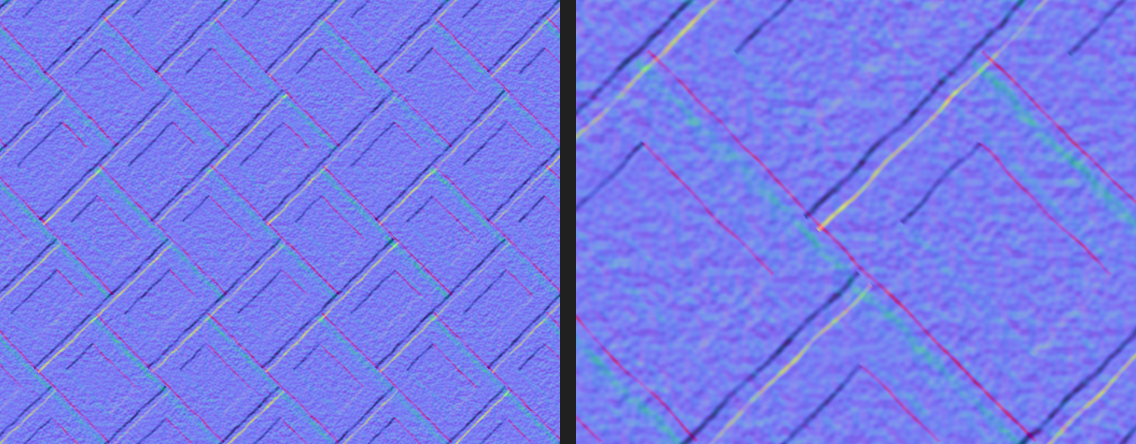
Left: the whole. Right: its middle third, enlarged.
This texture map is drawn by a WebGL 2 fragment shader. Its source:

```glsl
#version 300 es
precision highp float;
// Normal map of rough plaster tiles in a diagonal herringbone, 5 x 3 repeats.
// Each tile adds facet slopes along its seams and an inner raised panel;
// gradient noise adds the grain, and the summed slope becomes the colour.

uniform vec2 u_resolution;
out vec4 fragColor;

const vec2 REPEATS = vec2(5.0, 3.0);
const float CELL_HEIGHT = 1.32;               // relative to a cell width of 1
const float LONG_SIDE = CELL_HEIGHT * 0.70711;
const float SHORT_SIDE = 0.70711;
const float PANEL_INSET = 0.19;
const vec2 ORIGIN = vec2(0.364, 0.658);       // left corner of the first tile
const vec2 FLAT_RG = vec2(0.48, 0.49);
const float FLAT_BLUE = 0.955;

vec2 hash2(vec2 p) {
    vec3 q = fract(p.xyx * vec3(0.1031, 0.1030, 0.0973));
    q += dot(q, q.yzx + 33.33);
    return fract((q.xx + q.yz) * q.zy);
}

float cornerGradient(vec2 cell, vec2 offset) {
    float angle = 6.2832 * hash2(cell + 57.0).x;
    return dot(vec2(cos(angle), sin(angle)), offset);
}

float gradientNoise(vec2 p) {
    vec2 i = floor(p), f = fract(p);
    vec2 u = f * f * f * (f * (f * 6.0 - 15.0) + 10.0);
    vec2 e = vec2(0.0, 1.0);
    return mix(mix(cornerGradient(i, f), cornerGradient(i + e.yx, f - e.yx), u.x),
               mix(cornerGradient(i + e, f - e), cornerGradient(i + 1.0, f - 1.0), u.x), u.y);
}

// Slope of one noise octave by forward differences
vec2 grainSlope(vec2 p, float frequency) {
    vec2 q = p * frequency;
    vec2 e = vec2(0.3, 0.0);
    return vec2(gradientNoise(q + e), gradientNoise(q + e.yx)) - gradientNoise(q);
}

float softLine(float d, float halfWidth, float pixel) {
    return 1.0 - smoothstep(0.0, halfWidth + pixel, abs(d));
}

// Diagonal axes: x runs down-right, y runs up-right
vec2 toDiagonal(vec2 p) {
    return vec2(p.x + p.y, p.x - p.y) * 0.70711;
}

// Facet slopes of one tile along the diagonal axes
vec2 tileSlope(vec2 lo, vec2 size, float wear, float pixel) {
    vec2 hi = size - lo;
    vec2 slope = vec2(0.0);
    // Seam edges
    slope.x -= 0.21 * softLine(hi.x - 0.018, 0.014, pixel);
    slope.x += 0.20 * wear * softLine(lo.x - 0.036, 0.010, pixel);
    slope.y += 0.19 * softLine(lo.y - 0.014, 0.007, pixel);
    slope.y -= 0.10 * wear * softLine(hi.y - 0.030, 0.024, pixel);
    slope.y -= 0.03 * softLine(hi.y - 0.060, 0.060, pixel);
    // Inner panel: crisp upper edges, faint lower ones
    vec2 toPanelLo = lo - PANEL_INSET, toPanelHi = hi - PANEL_INSET;
    vec2 within = smoothstep(-pixel, pixel, min(toPanelLo, toPanelHi));
    slope.x -= 0.18 * within.y * softLine(toPanelLo.x, 0.013, pixel);
    slope.x += 0.05 * wear * within.y * softLine(toPanelHi.x, 0.020, pixel);
    slope.y += 0.17 * within.x * softLine(toPanelHi.y, 0.007, pixel);
    slope.y -= 0.05 * within.x * softLine(toPanelHi.y + 0.028, 0.020, pixel);
    slope.y -= 0.04 * wear * within.x * softLine(toPanelLo.y, 0.020, pixel);
    return slope;
}

// Finds the herringbone tile that covers p
vec2 herringboneSlope(vec2 p, float pixel) {
    vec2 cellSize = vec2(1.0, CELL_HEIGHT);
    vec2 base = floor(p / cellSize);
    vec2 slope = vec2(0.0);
    for (int n = 0; n < 18; n++) {
        int k = n / 2;
        bool upright = n % 2 == 1;
        vec2 cell = base + vec2(k % 3 - 1, k / 3 - 1);
        vec2 corner = upright ? vec2(LONG_SIDE - SHORT_SIDE, -LONG_SIDE) : vec2(0.0);
        vec2 size = upright ? vec2(SHORT_SIDE, LONG_SIDE) : vec2(LONG_SIDE, SHORT_SIDE);
        vec2 lo = toDiagonal(p - cell * cellSize) - corner;
        if (all(greaterThanEqual(lo, vec2(0.0))) && all(lessThan(lo, size))) {
            float wear = 0.65 + 0.7 * hash2(cell + (upright ? 31.0 : 11.0)).x;
            slope = tileSlope(lo, size, wear, pixel);
        }
    }
    return slope;
}

void main() {
    vec2 uv = gl_FragCoord.xy / u_resolution;
    vec2 p = vec2(uv.x, 1.0 - uv.y) * REPEATS * vec2(1.0, CELL_HEIGHT);
    float pixel = REPEATS.x / u_resolution.x;

    // Slight drift at the left side and hand-laid wobble
    vec2 laid = p;
    laid.x += 0.04 * (p.y - 1.98) * max(0.0, 1.0 - p.x / 3.3);
    laid += 0.012 * vec2(gradientNoise(p * 7.0), gradientNoise(p * 7.0 + 40.0));

    // Seams and panels, broken up along their length
    vec2 s = herringboneSlope(laid - ORIGIN, pixel);
    s *= 1.0 + 0.7 * gradientNoise(p * 9.0 + 80.0);
    vec2 tilt = vec2(s.x + s.y, s.x - s.y);

    // Plaster grain at two scales
    vec2 grain = 0.17 * grainSlope(p, 19.0) + 0.20 * grainSlope(p + 13.0, 38.0);
    tilt += grain * vec2(0.65, 1.0) * (1.0 + 0.6 * gradientNoise(p * 4.0));

    float blue = max(FLAT_BLUE - 3.5 * dot(tilt, tilt), 0.55);
    fragColor = vec4(clamp(FLAT_RG + tilt, 0.0, 1.0), blue, 1.0);
}
```
